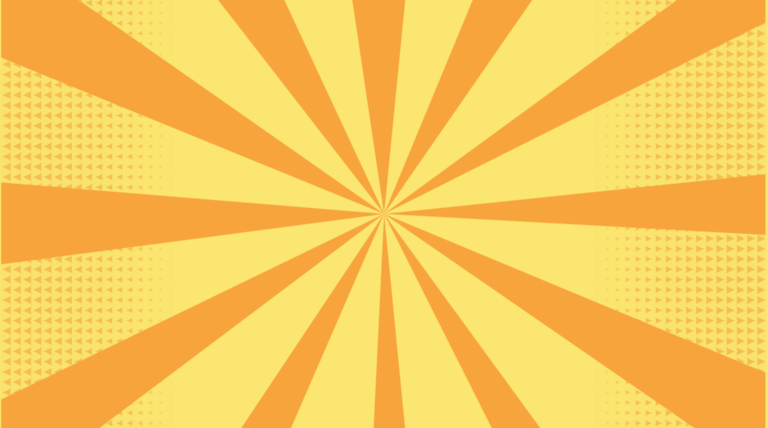
Reproduce this background procedurally as a WebGL 1 fragment shader.

```glsl
precision highp float;

uniform vec2 u_resolution;

// Colours
const vec3 YELLOW = vec3(0.98, 0.902, 0.44);
const vec3 ORANGE = vec3(0.97, 0.645, 0.24);
const vec3 DOT_COLOR = vec3(0.955, 0.745, 0.315);
const vec3 HAZE_COLOR = vec3(0.97, 0.85, 0.40);

// Rays: angles in degrees, lengths as a share of the canvas width
const vec2 FOCUS = vec2(0.0001, 0.0001);
const float RAY_STEP = 30.0;
const float RAY_TILT = 1.4;
const vec4 HALF_WIDTHS_A = vec4(4.55, 4.75, 6.1, 7.05);
const vec4 HALF_WIDTHS_B = vec4(6.4, 6.4, 6.1, 5.55);
const vec4 HALF_WIDTHS_C = vec4(5.1, 4.2, 4.7, 6.0);

// Halftone on both sides
const float DOT_PITCH = 0.01335;
const vec2 DOT_PHASE = vec2(0.7, 0.9);
const float DOT_SIZE = 0.37;
const float FADE_START = 0.22;
const float FADE_END = 0.46;
const float HAZE_AMOUNT = 0.3;

// Thin light strips at the left and right borders
const float LEFT_BORDER = -0.4985;
const float RIGHT_BORDER = 0.4967;

// Half width in degrees of the ray with the given index
float rayHalfWidth(float index) {
  vec4 widths = index < 4.0 ? HALF_WIDTHS_A
              : index < 8.0 ? HALF_WIDTHS_B : HALF_WIDTHS_C;
  vec4 pick = vec4(equal(vec4(mod(index, 4.0)), vec4(0.0, 1.0, 2.0, 3.0)));
  return dot(widths, pick);
}

// Coverage of the sunburst rays
float rays(vec2 p, float pixel) {
  vec2 d = p - FOCUS;
  float angle = mod(degrees(atan(d.y, d.x)) - RAY_TILT + 0.5 * RAY_STEP, 360.0);
  float index = floor(angle / RAY_STEP);
  float offset = abs(angle - (index + 0.5) * RAY_STEP);
  float edge = length(d) * sin(radians(offset - rayHalfWidth(index)));
  return 1.0 - smoothstep(-pixel, pixel, edge);
}

// Coverage of the triangles, which point outwards and shrink inwards
float triangles(vec2 p, float strength, float pixel) {
  vec2 q = fract(vec2(abs(p.x), p.y) / DOT_PITCH + DOT_PHASE) - 0.5;
  float size = DOT_SIZE * sqrt(strength);
  float edge = max(-q.x - size, 0.9 * abs(q.y) + 0.45 * (q.x - size));
  float blur = pixel / DOT_PITCH;
  return (1.0 - smoothstep(-blur, blur, edge)) * smoothstep(0.0, 0.5, strength);
}

void main() {
  vec2 p = (gl_FragCoord.xy - 0.5 * u_resolution) / u_resolution.x;
  float pixel = 1.0 / u_resolution.x;

  // Yellow ground with halftone sides
  float strength = smoothstep(FADE_START, FADE_END, abs(p.x));
  vec3 color = mix(YELLOW, HAZE_COLOR, HAZE_AMOUNT * strength);
  color = mix(color, DOT_COLOR, triangles(p, strength, pixel));

  // Orange rays
  color = mix(color, ORANGE, rays(p, pixel));

  // Side borders
  float border = max(1.0 - smoothstep(-pixel, pixel, p.x - LEFT_BORDER),
                     smoothstep(-pixel, pixel, p.x - RIGHT_BORDER));
  gl_FragColor = vec4(mix(color, YELLOW, border), 1.0);
}
```
